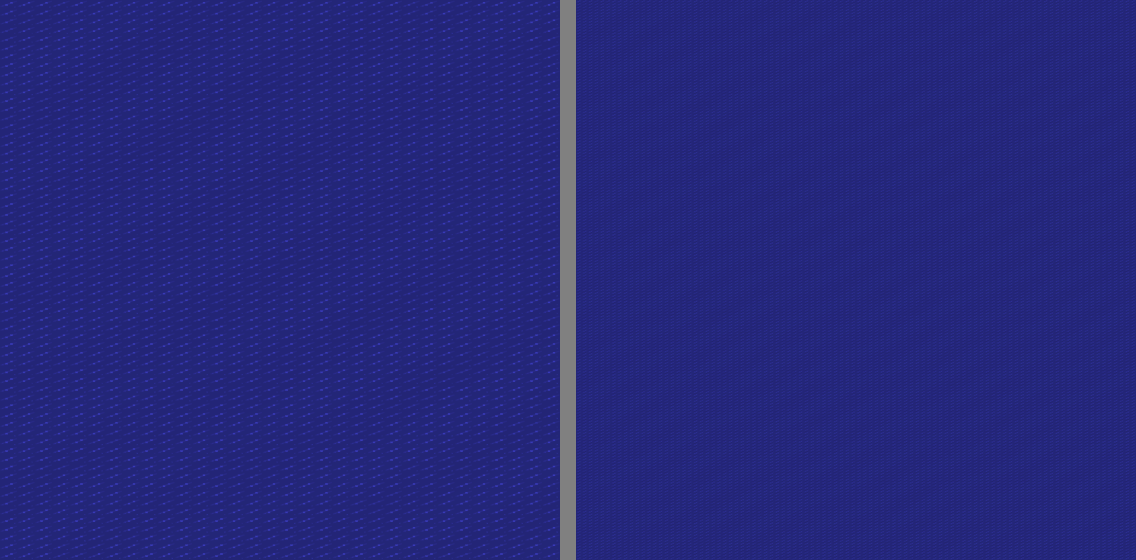
Left, the tile; right, the same tile 3 across and 3 down.
Give the GLSL for this texture, as a Shadertoy shader.

```glsl
// Deep blue woven twill: 32 x 64 cells of short slanted threads with bright flecks.

const float TAU = 6.2831853;
const vec2 REPEATS = vec2(32.0, 64.0);
const vec2 CELL = vec2(16.0, 8.0);   // cell size in 1/512 of the canvas

const vec3 BASE = vec3(0.138, 0.147, 0.468);
const vec3 THREAD = vec3(0.160, 0.164, 0.535);
const vec3 DIM_FLECK = vec3(0.180, 0.190, 0.610);
const vec3 BRIGHT_FLECK = vec3(0.220, 0.228, 0.720);

float hash(vec2 p) {
    vec3 q = fract(vec3(p.xyx) * 0.1031);
    q += dot(q, q.yzx + 33.33);
    return fract((q.x + q.y) * q.z);
}

float segment(vec2 p, vec2 a, vec2 b) {
    vec2 ab = b - a;
    return length(p - a - ab * clamp(dot(p - a, ab) / dot(ab, ab), 0.0, 1.0));
}

float box(vec2 p, vec2 halfSize) {
    vec2 d = abs(p) - halfSize;
    return length(max(d, 0.0)) + min(max(d.x, d.y), 0.0);
}

float cover(float dist, float soft) {
    return smoothstep(soft, -soft, dist);
}

// Diagonal drift with whole frequencies, so it wraps
float drift(vec2 uv) {
    return 0.5 + 0.35 * sin(TAU * (6.0 * uv.y - 3.0 * uv.x) + 0.8)
               + 0.15 * sin(TAU * (4.0 * uv.x - 5.0 * uv.y) + 1.7);
}

// Rounded speck mixed over the cloth
vec3 addFleck(vec3 color, vec2 offset, vec2 halfSize, vec3 tint, float strength, float soft) {
    return mix(color, tint, strength * cover(box(offset, halfSize), soft));
}

void mainImage(out vec4 fragColor, in vec2 fragCoord) {
    vec2 uv = fract(fragCoord / iResolution.xy);
    vec2 grid = uv * REPEATS;
    vec2 id = floor(grid);
    vec2 p = fract(grid) * CELL;
    float soft = 0.6 * max(512.0 / iResolution.y, 0.5);
    float sway = drift(uv);

    // Ground and slanted thread, faded toward its ends
    vec3 color = BASE * (0.992 + 0.014 * sway);
    float thread = segment(p, vec2(1.0, 2.2), vec2(15.0, 6.8)) - 0.6;
    float fade = 0.6 + 0.4 * sin(0.5 * TAU * p.x / CELL.x);
    color = mix(color, THREAD, fade * cover(thread, soft));

    // Bright pair on the thread, each fleck with its own strength
    for (int i = 0; i < 2; i++) {
        float k = float(i);
        vec2 center = vec2(6.0, 3.5) + k * vec2(4.5, 2.0);
        float vary = 0.5 * hash(id + k * 37.0) + 0.5 * sway;
        vec3 tint = mix(DIM_FLECK, BRIGHT_FLECK, smoothstep(0.15, 0.45, vary));
        color = addFleck(color, p - center, vec2(1.05, 0.7), tint, 1.0, soft);
    }

    // Small dim specks beside the thread
    for (int i = 0; i < 2; i++) {
        float k = float(i);
        vec2 center = vec2(2.5, 2.5) + k * vec2(11.0, -1.0);
        float strength = 0.3 + 0.6 * hash(id + 91.0 + k * 17.0);
        color = addFleck(color, p - center, vec2(0.6, 0.5), DIM_FLECK, strength, soft);
    }

    fragColor = vec4(color, 1.0);
}
```
